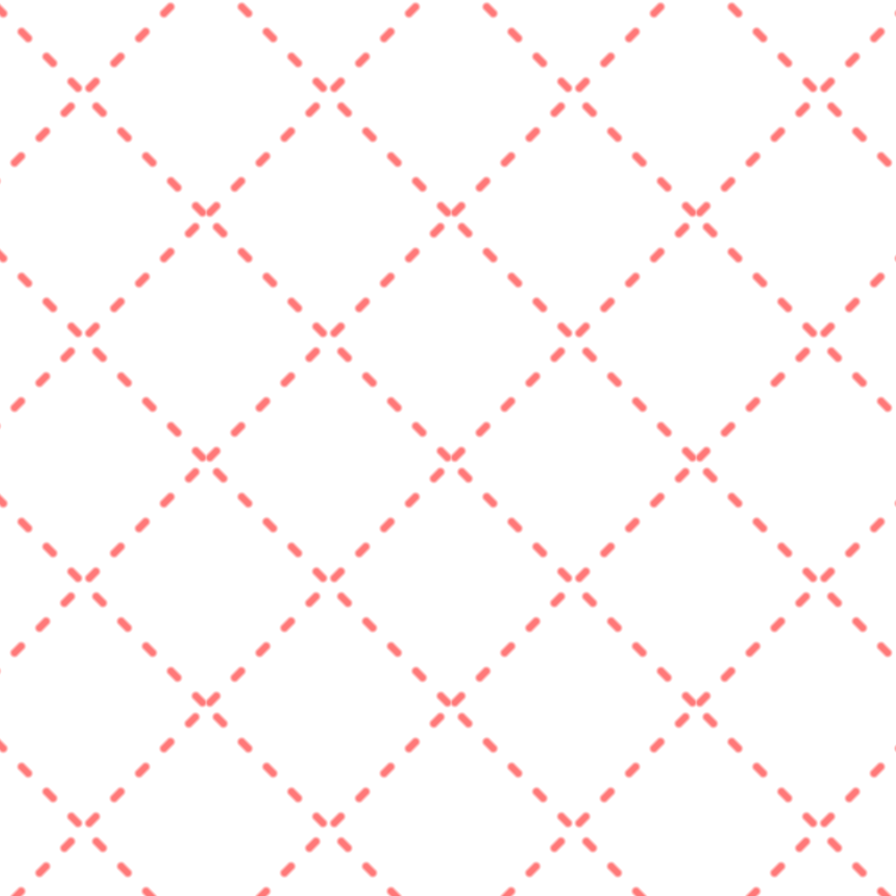
A WebGL 2 fragment shader for this pattern:

```glsl
#version 300 es
precision highp float;
// Diagonal lattice of short, round-ended coral dashes on white.

#define REPEATS 3.657               // tiles across the canvas
#define CROSSING vec2(0.5035, 0.4852) // one tight crossing, in canvas units
#define DASHES 10.0                 // dashes per tile along each diagonal
#define DASH_STEP 0.1016            // horizontal spacing of dashes, in tiles
#define FIRST_DASH 0.0571           // first dash after the crossing, in tiles
#define HALF_LENGTH 0.0190          // half of a dash's core segment, in tiles
#define RADIUS 0.0155               // half of the line width, in tiles
#define SOFTNESS 0.0090             // half width of the soft edge, in tiles
#define PAPER vec3(1.0)
#define CORAL vec3(1.0, 0.47, 0.47)

uniform vec2 u_resolution;
out vec4 fragColor;

// Distance to the nearest dash on the falling diagonals; p.y points down.
float dashDistance(vec2 p) {
    float offset = fract(p.x - p.y + 0.5) - 0.5;
    float across = offset * sqrt(0.5);

    // The dashes do not quite fill a tile, so the gap at the seam is shorter.
    float seamGap = 1.0 - (DASHES - 1.0) * DASH_STEP;
    float start = 0.5 * seamGap;
    float along = fract(p.x - 0.5 * offset - FIRST_DASH + start) - start;
    float index = clamp(round(along / DASH_STEP), 0.0, DASHES - 1.0);
    along = (along - index * DASH_STEP) * sqrt(2.0);

    return length(vec2(max(abs(along) - HALF_LENGTH, 0.0), across)) - RADIUS;
}

void main() {
    vec2 canvas = gl_FragCoord.xy / u_resolution;
    vec2 tile = (canvas - CROSSING) * REPEATS * vec2(1.0, -1.0);

    // The rising diagonals mirror the falling ones about the crossing.
    float falling = dashDistance(tile);
    float rising = dashDistance(vec2(-tile.x, tile.y));
    float dist = min(falling, rising);

    float edge = max(SOFTNESS, REPEATS / u_resolution.y);
    float ink = 1.0 - smoothstep(-edge, edge, dist);
    fragColor = vec4(mix(PAPER, CORAL, ink), 1.0);
}
```
